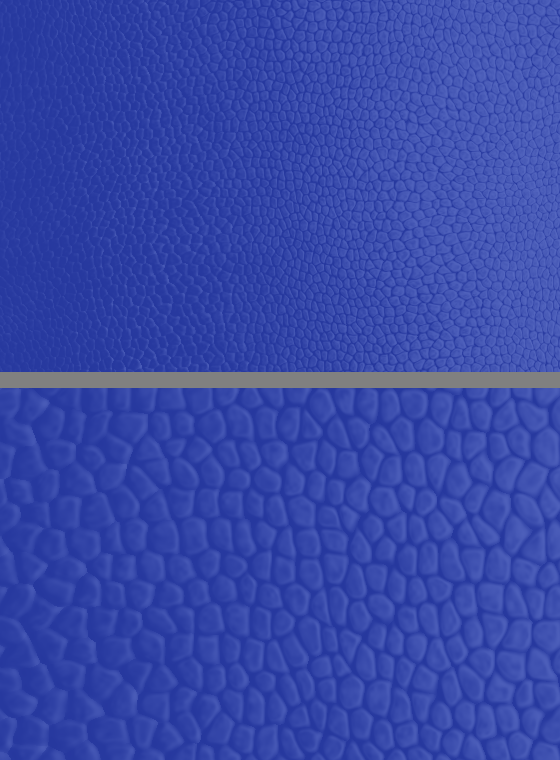
Top, the full canvas; bottom, a detail of the centre.
A WebGL 1 fragment shader for this texture:

```glsl
precision highp float;
uniform vec2 u_resolution;

vec2 hash2(vec2 p) {
  vec3 q = fract(p.xyx * vec3(0.1031, 0.1030, 0.0973));
  q += dot(q, q.yzx + 33.33);
  return fract((q.xx + q.yz) * q.zy);
}

float noise(vec2 p) {
  vec2 i = floor(p);
  vec2 f = fract(p);
  f = f * f * (3.0 - 2.0 * f);
  float low = mix(hash2(i).x, hash2(i + vec2(1.0, 0.0)).x, f.x);
  float high = mix(hash2(i + vec2(0.0, 1.0)).x, hash2(i + 1.0).x, f.x);
  return mix(low, high, f.y);
}

// Jittered centre of a pebble, with alternate rows staggered
vec2 pebbleCentre(vec2 id) {
  float stagger = 0.5 * mod(id.y, 2.0) - 0.25;
  return id + 0.5 + vec2(stagger, 0.0) + 0.56 * (hash2(id) - 0.5);
}

// xy: surface slope near the rim, z: rounded distance to the groove
vec3 pebbles(vec2 p) {
  vec2 home = floor(p);
  vec2 nearest = vec2(0.0);
  float best = 9.0;
  for (int j = -1; j <= 1; j++) {
    for (int i = -1; i <= 1; i++) {
      vec2 id = floor(p) + vec2(float(i), float(j));
      vec2 r = pebbleCentre(id) - p;
      if (dot(r, r) < best) {
        best = dot(r, r);
        nearest = r;
        home = id;
      }
    }
  }
  vec2 slope = vec2(0.0);
  float crowd = 0.0;
  for (int j = -2; j <= 2; j++) {
    for (int i = -2; i <= 2; i++) {
      vec2 r = pebbleCentre(home + vec2(float(i), float(j))) - p;
      vec2 across = r - nearest;
      if (dot(across, across) > 0.0001) {
        vec2 dir = normalize(across);
        float d = dot(0.5 * (r + nearest), dir);
        slope += dir * d * 10.0 * exp(-d * d * 36.0);
        crowd += exp(-12.0 * d);
      }
    }
  }
  return vec3(slope, -log(crowd) / 12.0);
}

void main() {
  vec2 uv = gl_FragCoord.xy / u_resolution;
  vec2 p = gl_FragCoord.xy / u_resolution.y;

  // Bent rows of pebbles
  vec2 bend = vec2(noise(p * 3.0), noise(p * 3.0 + 17.0)) - 0.5;
  vec2 fine = vec2(noise(p * 60.0), noise(p * 60.0 + 41.0)) - 0.5;
  vec2 grain = (p + 0.1 * bend) * vec2(42.0, 38.0) + 0.25 * fine;
  vec3 cell = pebbles(grain);

  // Broad sheen from the right, gently mottled
  float sheen = smoothstep(0.1, 1.0, uv.x + 0.13 * (uv.y - 0.5));
  vec2 glow = (uv - vec2(0.95, 0.45)) * vec2(2.6, 2.2);
  float tone = -0.03 + 1.02 * sheen + 0.13 * exp(-dot(glow, glow));
  tone += 0.12 * (noise(p * 14.0 + 5.0) - 0.5);

  // Lit rims, grooves that turn from pale to dark, and pocked tops
  float strength = mix(0.5, 1.0, smoothstep(0.0, 0.3, uv.x));
  float lit = dot(cell.xy, normalize(vec2(1.0, 0.2)));
  float groove = 1.0 - smoothstep(-0.05, 0.13, cell.z);
  float rim = exp(-pow((cell.z - 0.13) / 0.06, 2.0));
  float top = smoothstep(0.08, 0.2, cell.z);
  float pock = noise(grain * 3.4 + 9.0) + noise(grain * 5.5 + 3.0) - 1.0;
  tone += strength * lit * mix(0.52, 0.38, sheen);
  tone += strength * groove * mix(0.26, -0.6, smoothstep(0.0, 0.5, sheen));
  tone += strength * rim * mix(0.03, 0.15, sheen);
  tone += top * pock * mix(0.14, 0.38, sheen);
  tone += 0.14 * (noise(p * 170.0) - 0.5);

  // Soft floor under the shadows and soft ceiling over the highlights
  tone = 0.5 * (tone + sqrt(tone * tone + 0.02));
  tone -= 0.4 * max(tone - 0.95, 0.0);

  vec3 shadowBlue = vec3(0.149, 0.219, 0.620);
  vec3 sheenBlue = vec3(0.284, 0.355, 0.718);
  gl_FragColor = vec4(mix(shadowBlue, sheenBlue, tone), 1.0);
}
```
